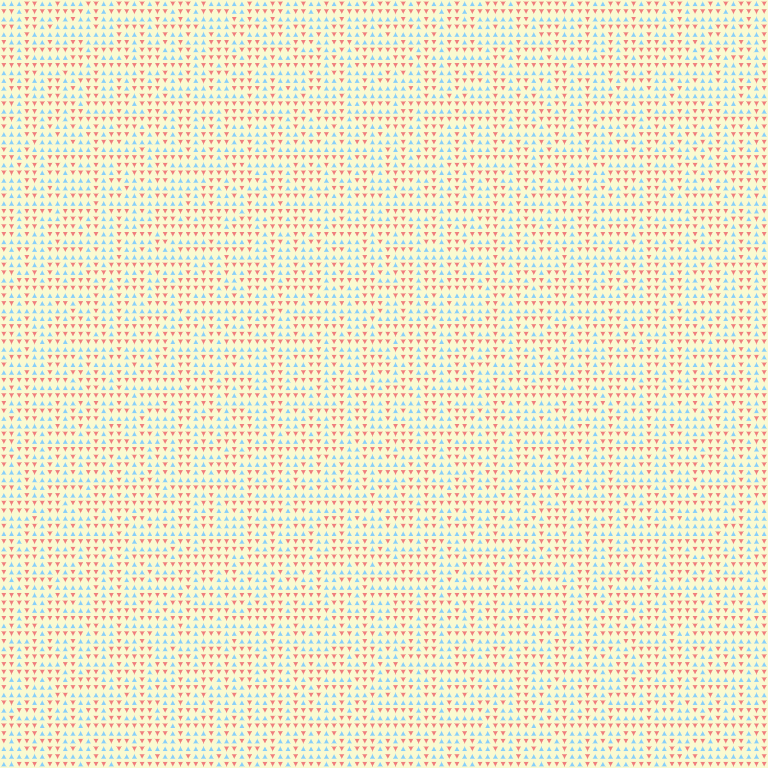
Write a Shadertoy shader that draws this pattern.

```glsl
// A 100 by 100 grid of tiny triangles on pale yellow: blue ones point up, coral ones down.
// Each cell picks its kind from column waves, row waves and a random share,
// and each triangle is a mirrored half-plane distance, smoothed over one pixel.

float hash(vec2 cell) {
    return fract(sin(dot(cell, vec2(12.99, 78.23))) * 43758.5);
}

// Distance to an upright triangle, 0.62 wide and 0.58 high, centred on the origin
float triangle(vec2 p) {
    float slant = dot(vec2(abs(p.x), p.y - 0.29), normalize(vec2(0.58, 0.31)));
    return max(slant, -p.y - 0.29);
}

// True where a cell holds a downward triangle
bool pointsDown(vec2 cell) {
    float columns = sin(cell.x * 2.17 + 0.6) + 0.6 * sin(cell.x * 4.73);
    float rows = sin(cell.y * 2.63 + 1.1) + 0.6 * sin(cell.y * 5.41);
    float scatter = 3.6 * (hash(cell) - 0.5);
    return columns + rows + scatter > -0.1;
}

void mainImage(out vec4 fragColor, in vec2 fragCoord) {
    // Grid cell and position inside it
    vec2 grid = fragCoord / iResolution.y * 100.0;
    vec2 cell = floor(grid);
    vec2 p = fract(grid) - 0.5;
    float pixel = 100.0 / iResolution.y;

    // Direction and colour of this triangle
    bool down = pointsDown(cell);
    if (down) p.y = -p.y;
    vec3 ink = down ? vec3(0.94, 0.49, 0.49) : vec3(0.53, 0.81, 0.98);

    // Smoothed triangle over the ground
    float coverage = clamp(0.5 - triangle(p) / pixel, 0.0, 1.0);
    fragColor = vec4(mix(vec3(0.98, 0.98, 0.82), ink, coverage), 1.0);
}
```
